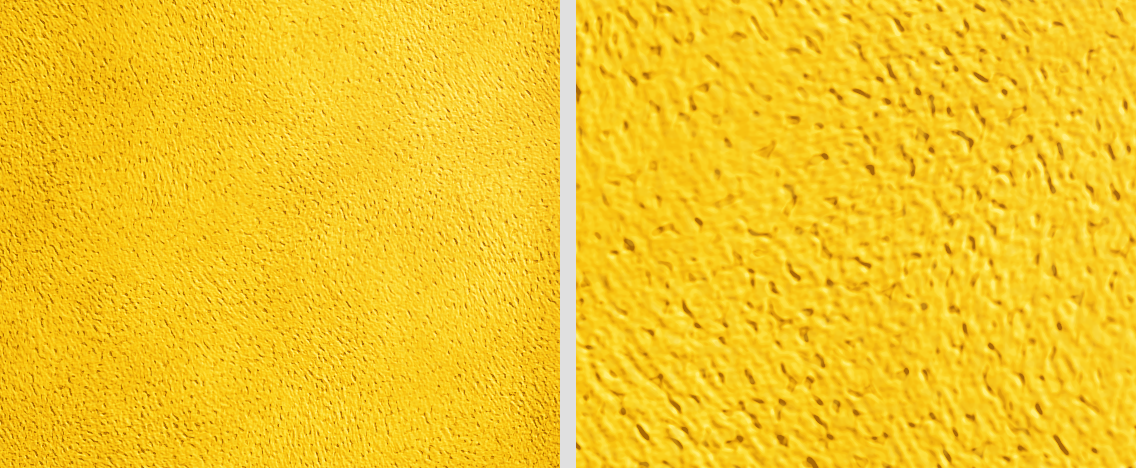
Left, the full canvas; right, a detail of the centre.
Give the GLSL for this texture, as a WebGL 2 fragment shader.

```glsl
#version 300 es
precision highp float;
// Sunlit yellow stucco: a height field of fine grains, slanted brushed streaks
// and small dark pits, lit from the upper right by a directional difference,
// then toned by a soft uneven light and mapped through a yellow colour ramp.

#define GRAIN_FREQ 128.0
#define STREAK_FREQ vec2(138.0, 56.0)
#define PIT_FREQ vec2(125.0, 88.0)
#define PIT_DEPTH 0.35
#define PIT_SHADE 1.5
#define STREAK_DIR vec2(0.46, -0.888)
#define LIGHT_DIR vec2(0.74, 0.673)
#define RELIEF_STEP 0.0034
#define RELIEF_CONTRAST 4.1
#define GLOW_CENTER vec2(1.0, 0.74)

uniform vec2 u_resolution;
out vec4 fragColor;

// Random unit gradient for a lattice point
vec2 latticeGradient(ivec2 cell) {
    uvec2 q = uvec2(cell) * uvec2(1597334673u, 3812015801u);
    uint n = (q.x ^ q.y) * 1597334673u;
    n = (n ^ (n >> 15)) * 2246822519u;
    n ^= n >> 13;
    float angle = float(n & 65535u) * 6.2831853 / 65536.0;
    return vec2(cos(angle), sin(angle));
}

// Gradient noise, roughly -0.7 to 0.7
float gradientNoise(vec2 p) {
    vec2 base = floor(p);
    vec2 f = p - base;
    ivec2 c = ivec2(base);
    vec2 u = f * f * f * (f * (f * 6.0 - 15.0) + 10.0);
    float a = dot(latticeGradient(c), f);
    float b = dot(latticeGradient(c + ivec2(1, 0)), f - vec2(1, 0));
    float d = dot(latticeGradient(c + ivec2(0, 1)), f - vec2(0, 1));
    float e = dot(latticeGradient(c + ivec2(1, 1)), f - vec2(1, 1));
    return mix(mix(a, b, u.x), mix(d, e, u.x), u.y);
}

// Coordinates across and along the gently bent brush strokes
vec2 strokeSpace(vec2 p) {
    vec2 bend = 0.05 * vec2(gradientNoise(p * 3.0), gradientNoise(p * 3.0 + 31.7));
    vec2 across = vec2(-STREAK_DIR.y, STREAK_DIR.x);
    return vec2(dot(p + bend, across), dot(p + bend, STREAK_DIR));
}

float pitMask(vec2 q, float pitLevel) {
    return smoothstep(pitLevel, pitLevel + 0.28, gradientNoise(q * PIT_FREQ + 91.0));
}

// Plaster height; brushed is the local share of streaks over grains
float plasterHeight(vec2 p, float brushed, float pitLevel) {
    vec2 q = strokeSpace(p);
    float grain = gradientNoise(q * GRAIN_FREQ);
    float streak = gradientNoise(q * STREAK_FREQ + 57.0);
    float fine = gradientNoise(q.yx * GRAIN_FREQ * 1.6 + 13.3);
    return mix(grain, streak, brushed) + 0.35 * fine - PIT_DEPTH * pitMask(q, pitLevel);
}

// Deep ochre to pale yellow; tone is centred on zero
vec3 yellowRamp(float tone) {
    vec3 c = vec3(0.66, 0.41, 0.01);
    c = mix(c, vec3(0.87, 0.61, 0.02), smoothstep(-3.4, -1.9, tone));
    c = mix(c, vec3(0.94, 0.70, 0.04), smoothstep(-1.9, -1.1, tone));
    c = mix(c, vec3(0.97, 0.76, 0.05), smoothstep(-1.1, -0.3, tone));
    c = mix(c, vec3(0.98, 0.82, 0.11), smoothstep(-0.3, 0.7, tone));
    c = mix(c, vec3(0.99, 0.87, 0.22), smoothstep(0.7, 1.7, tone));
    return mix(c, vec3(1.0, 0.93, 0.45), smoothstep(1.7, 3.4, tone));
}

void main() {
    vec2 p = gl_FragCoord.xy / u_resolution.y;
    float right = u_resolution.x / u_resolution.y;

    // Patches of stronger brushing and rougher or smoother plaster
    float patches = gradientNoise(p * 4.0 + 5.0) + 0.5 * gradientNoise(p * 9.0 + 23.0);
    float brushed = clamp(0.55 + 0.7 * patches, 0.2, 0.9);
    float roughness = 1.0 + 0.5 * gradientNoise(p * 5.0 + 71.0);
    float pitLevel = 0.16 - 0.12 * gradientNoise(p * 6.0 + 43.0);

    // Relief: slopes facing the light brighten, the others darken
    float here = plasterHeight(p, brushed, pitLevel);
    float lit = plasterHeight(p + LIGHT_DIR * RELIEF_STEP, brushed, pitLevel);
    float relief = (here - lit) * RELIEF_CONTRAST * roughness;
    relief += 0.2 - PIT_SHADE * pitMask(strokeSpace(p), pitLevel);

    // Uneven light: pale glow upper right, deeper left and right borders
    vec2 toGlow = p - GLOW_CENTER;
    float glow = exp(-dot(toGlow, toGlow) * 5.0);
    float ambient = 0.95 * glow - 0.75 * (1.0 - smoothstep(0.0, 0.45, p.x))
        - 0.9 * smoothstep(right - 0.12, right, p.x)
        + 0.6 * gradientNoise(p * 2.3 + 17.0)
        + 0.6 * gradientNoise(p * 7.0 + 61.0)
        + 0.5 * gradientNoise(strokeSpace(p) * vec2(34.0, 15.0) + 29.0);

    vec3 color = yellowRamp(relief + ambient);

    // Dusty, less saturated grains
    float dust = smoothstep(0.1, 0.35, gradientNoise(p * 97.0 + 37.0));
    color = mix(color, vec3(0.95, 0.78, 0.13), 0.35 * dust);
    color.b += 0.06 * glow;
    fragColor = vec4(clamp(color, 0.0, 1.0), 1.0);
}
```
